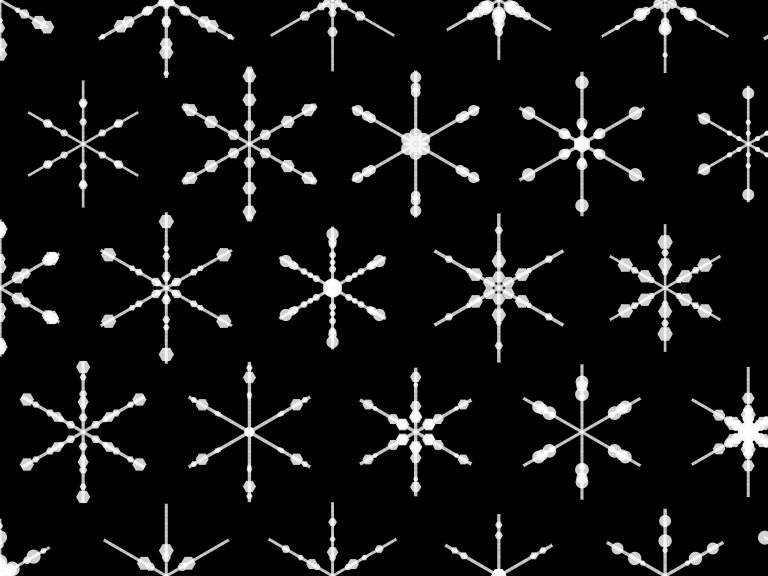
A Shadertoy shader for this pattern:

```glsl
// Translucent white snowflakes on black, centred on a triangular lattice.
// Each flake has six equal arms, strung with discs or hexagons whose number,
// place and size are hashed per flake; overlapping layers build up to white.

const float ROWS = 4.0;                        // lattice rows per canvas height
const float COLUMN_STEP = 1.1547005;           // column spacing, in row heights
const vec2 ARM_LENGTH = vec2(0.38, 0.55);      // shortest, longest
const vec2 ARM_HALF_WIDTH = vec2(0.009, 0.012);
const vec2 BEAD_RADIUS = vec2(0.016, 0.055);   // smallest, largest
const vec2 BEAD_COUNT = vec2(3.0, 8.0);        // fewest, below this limit
const int MAX_BEADS = 8;
const float DISC_SHARE = 0.35;                 // share of flakes with round beads
const float LAYER_OPACITY = 0.82;
const float GRAIN_DEPTH = 0.12;                // dotted fading along the arms
const float GRAIN_FREQUENCY = 220.0;
const vec3 BACKGROUND = vec3(0.0);
const vec3 ICE = vec3(1.0);

float hash(vec2 cell, float salt) {
    vec3 p = fract(vec3(cell, salt) * vec3(0.1031, 0.1137, 0.0973) + 0.37);
    p += dot(p, p.yzx + 33.33);
    return fract((p.x + p.y) * p.z);
}

float hashRange(vec2 cell, float salt, vec2 range) {
    return mix(range.x, range.y, hash(cell, salt));
}

// Hexagon with a flat side facing along x.
float hexagonDistance(vec2 p, float radius) {
    p = abs(p);
    return max(p.x, dot(p, vec2(0.5, 0.8660254))) - radius * 0.8660254;
}

float armDistance(vec2 p, float armLength, float halfWidth) {
    vec2 d = abs(p - vec2(0.5 * armLength, 0.0)) - vec2(0.5 * armLength, halfWidth);
    return max(d.x, d.y);
}

float coverage(float dist, float pixel) {
    return clamp(0.5 - dist / pixel, 0.0, 1.0);
}

// Offset from the nearest flake centre; also returns that flake's cell.
vec2 nearestFlake(vec2 p, out vec2 cell) {
    vec2 period = vec2(COLUMN_STEP, 2.0);
    vec2 evenCell = floor(p / period + 0.5);
    vec2 oddCell = floor(p / period) + 0.5;
    vec2 evenOffset = p - evenCell * period;
    vec2 oddOffset = p - oddCell * period;
    bool useEven = dot(evenOffset, evenOffset) < dot(oddOffset, oddOffset);
    cell = 2.0 * (useEven ? evenCell : oddCell);
    return useEven ? evenOffset : oddOffset;
}

// Light left after passing through every layer of one flake.
float flakeTransmission(vec2 p, vec2 cell, float pixel) {
    float armLength = hashRange(cell, 1.0, ARM_LENGTH);
    float halfWidth = hashRange(cell, 2.0, ARM_HALF_WIDTH);
    int beads = int(hashRange(cell, 3.0, BEAD_COUNT));
    bool round_ = hash(cell, 4.0) < DISC_SHARE;
    float transmission = 1.0;

    for (int arm = 0; arm < 6; arm++) {
        float angle = radians(30.0 + 60.0 * float(arm));
        vec2 axis = vec2(cos(angle), sin(angle));
        vec2 q = vec2(dot(p, axis), dot(p, vec2(-axis.y, axis.x)));

        // Arm, with grain from two layered sines
        float grain = 0.5 + 0.3 * sin(q.x * GRAIN_FREQUENCY)
                          + 0.2 * sin(q.x * GRAIN_FREQUENCY * 0.37);
        float armLayer = coverage(armDistance(q, armLength, halfWidth), pixel);
        transmission *= 1.0 - LAYER_OPACITY * (1.0 - GRAIN_DEPTH * grain) * armLayer;

        // Beads, the same on all six arms
        for (int i = 0; i < MAX_BEADS; i++) {
            if (i >= beads) break;
            float salt = 10.0 + 2.0 * float(i);
            float radius = hashRange(cell, salt, BEAD_RADIUS);
            float along = hash(cell, salt + 1.0) * armLength;
            vec2 b = q - vec2(along, 0.0);
            float dist = round_ ? length(b) - radius : hexagonDistance(b, radius);
            transmission *= 1.0 - LAYER_OPACITY * coverage(dist, pixel);
        }
    }
    return transmission;
}

void mainImage(out vec4 fragColor, in vec2 fragCoord) {
    float pixel = ROWS / iResolution.y;
    vec2 cell;
    vec2 offset = nearestFlake(fragCoord * pixel, cell);
    float transmission = flakeTransmission(offset, cell, pixel);
    fragColor = vec4(mix(ICE, BACKGROUND, transmission), 1.0);
}
```
